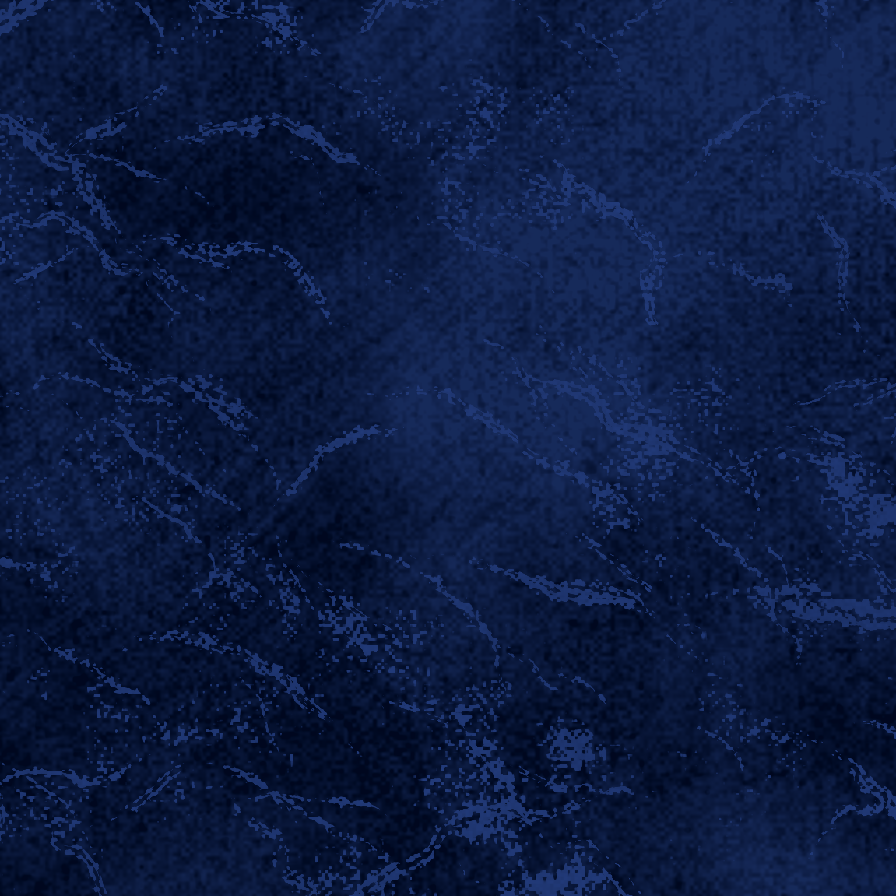
Reproduce this texture procedurally as a Shadertoy shader.

```glsl
// Dark navy plaster with brushed mottling and ragged, broken lighter blue veins.

#define DEEP_BLUE  vec3(0.000, 0.040, 0.140)
#define LIGHT_BLUE vec3(0.076, 0.147, 0.325)
#define VEIN_BLUE  vec3(0.132, 0.228, 0.475)
#define VEIN_CELLS 4.6
#define CHIP_CELLS 9.0
#define VEIN_WIDTH 0.027
#define CHIP_WIDTH 0.042
#define RAGGEDNESS 2.5
#define SPECK_SCALE 255.0
#define MOTTLE 1.45
#define GRAIN 0.85

float hash(vec2 p) {
    return fract(sin(dot(p, vec2(127.1, 311.7))) * 43758.5453);
}

vec2 hash2(vec2 p) {
    return vec2(hash(p), hash(p + 19.7));
}

float corners(vec2 i, vec2 f) {
    return mix(mix(hash(i), hash(i + vec2(1, 0)), f.x),
               mix(hash(i + vec2(0, 1)), hash(i + vec2(1, 1)), f.x), f.y);
}

float noise(vec2 p) {
    vec2 f = fract(p);
    return corners(floor(p), f * f * (3.0 - 2.0 * f));
}

// Noise with flat cells and narrow soft borders
float crispNoise(vec2 p) {
    return corners(floor(p), smoothstep(0.25, 0.75, fract(p)));
}

float fbm(vec2 p) {
    float sum = 0.0, amp = 0.533;
    for (int i = 0; i < 4; i++) {
        sum += amp * noise(p);
        p = mat2(0.8, 0.6, -0.6, 0.8) * p * 2.03 + 7.3;
        amp *= 0.5;
    }
    return sum;
}

// Scattered arcs, one per cell: positive inside, falling steadily outside
float arcs(vec2 p, float cells, float width, float density, float seed) {
    vec2 g = p * cells, id = floor(g);
    float best = -4.0;
    for (int j = -1; j <= 1; j++)
    for (int i = -1; i <= 1; i++) {
        vec2 cell = id + vec2(i, j);
        vec2 place = hash2(cell + seed), kind = hash2(cell + seed + 57.0);
        vec2 shape = hash2(cell + seed + 113.0);
        if (hash(cell + seed + 171.0) > density) continue;

        // Mostly falling to the right, a few rising
        float angle = kind.y > 0.8 ? 0.45 : mix(-1.0, -0.1, kind.x);
        vec2 dir = vec2(cos(angle), sin(angle));
        vec2 q = g - cell - mix(vec2(0.15), vec2(0.85), place);
        float u = dot(q, dir) / mix(0.4, 0.85, shape.x);
        float v = dot(q, vec2(-dir.y, dir.x)) + mix(0.0, 0.2, shape.y) * u * u;

        // Tapered ends; some arcs split into two strands
        float w = width * (1.0 - u * u) * mix(0.6, 1.1, kind.y);
        float split = step(0.5, shape.x) * max(w, 0.0) * 0.9;
        float d = abs(abs(v) - split);
        best = max(best, (w - d) / (0.7 * width));
    }
    return best;
}

// Fine parallel brush marks along one direction
float brush(vec2 p, float angle) {
    float c = cos(angle), s = sin(angle);
    vec2 q = mat2(c, -s, s, c) * p;
    return noise(q * vec2(120.0, 12.0)) - 0.5;
}

void mainImage(out vec4 fragColor, in vec2 fragCoord) {
    vec2 p = fragCoord / iResolution.y;

    // Broad cloudy tone, darker toward the left and bottom
    vec2 glow = p - vec2(0.58, 0.66);
    float tone = 0.75 + MOTTLE * (fbm(p * 3.4 + 3.1) - 0.5);
    tone += 0.5 * (fbm(p * 13.0 + 40.0) - 0.5) - 0.5 * dot(glow, glow);

    // Brushed patches and fine grain
    float patchA = smoothstep(0.4, 0.7, noise(p * 4.0 + 11.0));
    float patchB = smoothstep(0.4, 0.7, noise(p * 4.5 + 31.0));
    tone += 0.3 * patchA * brush(p, 0.05) + 0.34 * patchB * brush(p, -0.8);
    tone += GRAIN * (noise(p * 215.0) - 0.5) * (0.5 + 0.6 * noise(p * 9.0));
    tone -= 0.3 * smoothstep(0.7, 0.95, noise(p * 95.0 + 5.0));
    vec3 color = mix(DEEP_BLUE, LIGHT_BLUE, clamp(tone, -0.1, 1.15));

    // Two layers of bent veins, short chips and a few loose blotches
    vec2 bend = vec2(noise(p * 8.0 + 2.0), noise(p * 8.0 + 62.0)) - 0.5;
    vec2 kink = vec2(noise(p * 32.0 + 9.0), noise(p * 32.0 + 83.0)) - 0.5;
    vec2 q = p + 0.055 * bend + 0.018 * kink;
    float vein = arcs(q, VEIN_CELLS, VEIN_WIDTH, 0.9, 3.0);
    float branch = arcs(q + 0.61, VEIN_CELLS * 1.25, VEIN_WIDTH * 1.15, 0.55, 71.0);
    float chip = arcs(q + 0.37, CHIP_CELLS, CHIP_WIDTH, 0.42, 29.0) - 0.3;
    float blotch = 8.0 * (fbm(q * 7.0 + 5.0) - 0.75);
    float field = max(max(vein, branch), max(chip, blotch));

    // Dusty halo outside, worn gaps inside
    field = field < 0.0 ? field * 0.55 : field;
    field -= 0.75 * smoothstep(0.4, 0.8, noise(p * 26.0 + 17.0));

    // Speckled edges
    float speck = 0.75 * crispNoise(p * SPECK_SCALE) + 0.25 * noise(p * 120.0 + 8.0);
    float mask = smoothstep(0.08, 0.38, field + RAGGEDNESS * (speck - 0.53));
    float fade = 0.76 + 0.24 * noise(p * 7.0 + 23.0);
    vec3 veinColor = VEIN_BLUE * (0.88 + 0.16 * speck);
    color = mix(color, veinColor, mask * fade);

    fragColor = vec4(color, 1.0);
}
```
